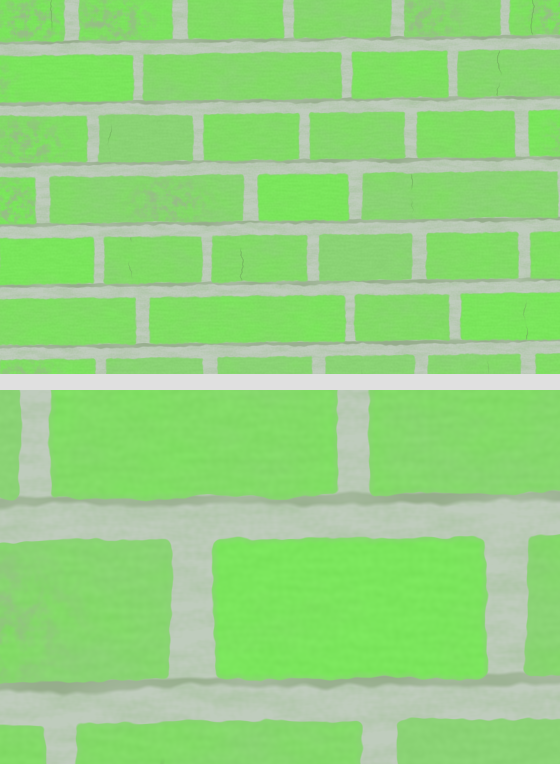
Top: the whole. Bottom: its middle third, enlarged.
This texture is drawn by a WebGL 2 fragment shader. Its source:

```glsl
#version 300 es
precision highp float;
// Weathered green brick wall: header courses alternating with mixed courses.
uniform vec2 u_resolution;
out vec4 outColor;

#define ROW_PITCH 0.1626
#define FIRST_ROW 0.0404
#define BRICK_HEIGHT 0.125
#define HEADER 0.286
#define STRETCHER 0.555
#define JOINT_WIDTH 0.029
#define JOINT_JITTER 0.008
#define TILT 0.012
#define STAIN_SHARE 0.24
#define CRACK_SHARE 0.45

const vec3 BRIGHT = vec3(0.48, 0.90, 0.36);
const vec3 BASE = vec3(0.51, 0.86, 0.40);
const vec3 DULL = vec3(0.55, 0.82, 0.47);
const vec3 STAIN = vec3(0.59, 0.74, 0.53);
const vec3 CRACK = vec3(0.45, 0.69, 0.37);
const vec3 MORTAR = vec3(0.75, 0.80, 0.74);
const vec3 MORTAR_DARK = vec3(0.67, 0.77, 0.64);
const vec3 SHADOW = vec3(0.59, 0.68, 0.55);

// Position of the first joint in each course, from the top
const float PHASE[7] = float[7](0.199, 0.369, 0.248, 0.109, 0.264, 0.379, 0.275);

float hash(vec2 p) {
  vec3 v = fract(vec3(p.xyx) * 0.1031);
  v += dot(v, v.yzx + 33.33);
  return fract((v.x + v.y) * v.z);
}

float corner(vec2 cell, vec2 offset) {
  float angle = 6.2832 * hash(cell + 71.0);
  return dot(vec2(cos(angle), sin(angle)), offset);
}

// Gradient noise, about -0.7 to 0.7
float noise(vec2 p) {
  vec2 i = floor(p), f = fract(p), u = f * f * f * (f * (f * 6.0 - 15.0) + 10.0);
  vec2 e = vec2(1.0, 0.0);
  return mix(mix(corner(i, f), corner(i + e, f - e), u.x),
             mix(corner(i + e.yx, f - e.yx), corner(i + 1.0, f - 1.0), u.x), u.y);
}

float fbm(vec2 p) {
  float sum = 0.0, amp = 1.0;
  for (int k = 0; k < 4; k++) {
    sum += amp * noise(p);
    p = p * 2.1 + 17.0;
    amp *= 0.55;
  }
  return sum;
}

// Odd courses alternate stretcher and header, with stretchers at the far left
float jointX(int row, int index) {
  float i = float(index), pair = floor(i * 0.5), x = i * HEADER;
  if ((row & 1) == 1)
    x = i < 0.0 ? i * STRETCHER : pair * (STRETCHER + HEADER) + (i - 2.0 * pair) * STRETCHER;
  return PHASE[row] + x + JOINT_JITTER * (2.0 * hash(vec2(i + 9.0, float(row) + 3.0)) - 1.0);
}

float jointHalf(int row, int index) {
  return 0.5 * JOINT_WIDTH * (0.8 + 0.6 * hash(vec2(float(index) + 31.0, float(row) + 13.0)));
}

vec3 mortarColor(vec2 p) {
  float streaks = fbm(p * vec2(14.0, 60.0)), grain = noise(p * 190.0);
  return mix(MORTAR, MORTAR_DARK, clamp(0.25 + 0.65 * streaks + 0.3 * grain, 0.0, 1.0));
}

vec3 brickColor(vec2 p, vec2 local, vec2 halfSize, vec2 id) {
  float tone = hash(id + 5.0) * 1.4 - 0.1 + 0.45 * fbm(p * vec2(9.0, 14.0));
  vec3 color = mix(BRIGHT, BASE, clamp(tone * 1.6, 0.0, 1.0));
  color = mix(color, DULL, clamp(tone * 1.6 - 1.1, 0.0, 0.8));
  color += 0.018 * noise(p * vec2(25.0, 150.0)) + 0.015 * noise(p * 160.0);

  // Mottled stain around a random centre
  vec2 centre = halfSize * vec2(1.4 * hash(id + 21.0) - 0.7, 0.2);
  float patchMask = 1.0 - smoothstep(0.02, 0.13, length((local - centre) * vec2(0.8, 1.2)));
  float mottle = smoothstep(-0.35, 0.6, fbm(p * 38.0));
  color = mix(color, STAIN, step(hash(id + 43.0), STAIN_SHARE) * patchMask * mottle);

  // Thin wandering crack of limited length
  float crackX = halfSize.x * (1.6 * hash(id + 57.0) - 0.8);
  crackX += 0.012 * noise(vec2(p.y * 22.0, id.x)) + 0.004 * noise(vec2(p.y * 90.0, id.y));
  float line = 1.0 - smoothstep(0.0006, 0.0028, abs(local.x - crackX));
  float extent = smoothstep(-0.25, 0.15, noise(vec2(p.y * 16.0, id.x * 3.7 + id.y)));
  return mix(color, CRACK, 0.65 * line * extent * step(hash(id + 83.0), CRACK_SHARE));
}

void main() {
  vec2 p = gl_FragCoord.xy / u_resolution.y;
  float aa = 1.0 / u_resolution.y;

  // Course and brick under this point, y running down
  float y = 1.0 - p.y + TILT * (p.x - 0.75) - FIRST_ROW;
  int row = clamp(int(floor(y / ROW_PITCH + 0.5)), 0, 6);
  int cell = -2;
  for (int i = -1; i < 7; i++) if (p.x > jointX(row, i)) cell = i;
  float left = jointX(row, cell) + jointHalf(row, cell);
  float right = jointX(row, cell + 1) - jointHalf(row, cell + 1);
  vec2 halfSize = 0.5 * vec2(right - left, BRICK_HEIGHT);
  vec2 local = vec2(p.x - 0.5 * (left + right), y - float(row) * ROW_PITCH);
  vec2 id = vec2(float(cell) + 11.0, float(row) * 7.0 + 2.0);

  // Rounded box with ragged edges
  float radius = 0.006;
  vec2 edge = abs(local) - halfSize + radius;
  float d = length(max(edge, 0.0)) + min(max(edge.x, edge.y), 0.0) - radius;
  d += 0.005 * noise(p * 18.0 + id) + 0.0025 * noise(p * 85.0);

  // Mortar with an uneven shadow below each course
  vec3 color = mortarColor(p);
  float below = local.y - 0.5 * BRICK_HEIGHT + 0.003 * noise(p * 40.0);
  float depth = 0.008 + 0.010 * noise(vec2(p.x * 8.0, id.y)) + 0.004 * noise(vec2(p.x * 50.0, id.y));
  float shade = smoothstep(-0.004, 0.0, below) * (1.0 - smoothstep(depth - 0.003, depth + 0.002, below));
  color = mix(color, SHADOW, shade * clamp(0.8 + 0.6 * noise(p * vec2(12.0, 30.0)), 0.0, 1.0));

  // Brick face with a dusty rim
  vec3 brick = brickColor(p, local, halfSize, id);
  brick = mix(brick, DULL, 0.6 * smoothstep(-0.006, 0.0, d));
  color = mix(color, brick, 1.0 - smoothstep(-aa, aa, d));
  outColor = vec4(color, 1.0);
}
```
